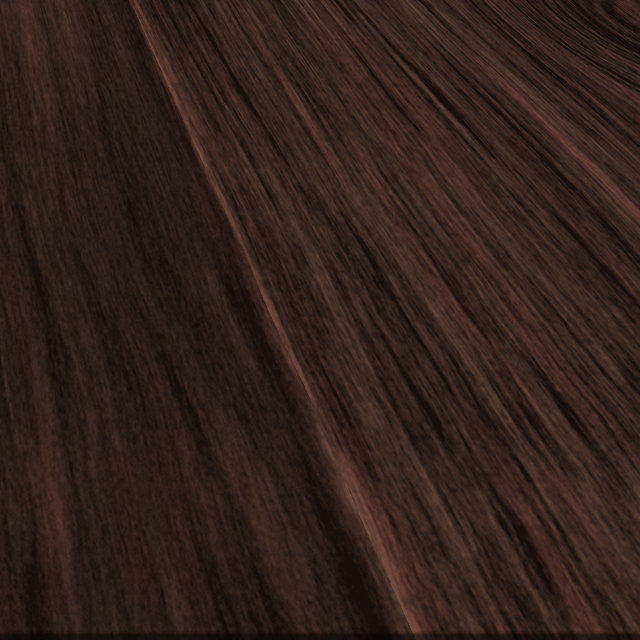
This texture is drawn by a Shadertoy shader. Its source:

```glsl
// Dark walnut planks seen in perspective, with a raised light seam and flowing grain.

const vec3 DARK_WOOD = vec3(0.08, 0.05, 0.042);
const vec3 LIGHT_WOOD = vec3(0.40, 0.274, 0.222);
const vec3 RED_TINT = vec3(1.05, 0.96, 0.97);
const vec2 VANISHING = vec2(-0.18, -0.85);  // measured from the top left, y down
const float SEAM = 0.45;                    // slope of the joint between planks
const float LEFT_TONE = 0.29;
const float RIGHT_TONE = 0.42;
const float STRIPE_FREQ = 48.0;
const float VEIN_FREQ = 125.0;
const float LINE_FREQ = 190.0;
const float FIBRE_FREQ = 360.0;
const float PORE_FREQ = 430.0;
const float WAVINESS = 0.018;

float hash(vec2 p) {
    return fract(sin(dot(p, vec2(127.1, 311.7))) * 43758.5);
}

float noise(vec2 p) {
    vec2 i = floor(p), f = fract(p);
    f = f * f * (3.0 - 2.0 * f);
    float low = mix(hash(i), hash(i + vec2(1, 0)), f.x);
    float high = mix(hash(i + vec2(0, 1)), hash(i + vec2(1, 1)), f.x);
    return mix(low, high, f.y);
}

// Noise centred on zero
float wave(vec2 p) {
    return noise(p) - 0.5;
}

// Soft elliptical spot
float blob(vec2 p, vec2 centre, vec2 radius) {
    vec2 q = (p - centre) / radius;
    return exp(-dot(q, q));
}

float ridge(float x, float centre, float width) {
    float q = (x - centre) / width;
    return exp(-q * q);
}

void mainImage(out vec4 fragColor, in vec2 fragCoord) {
    vec2 uv = fragCoord / iResolution.xy;
    float down = 1.0 - uv.y;

    // Fan coordinates: slope across the grain, depth along it
    float depth = down - VANISHING.y;
    float slope = (uv.x - VANISHING.x) / depth;
    float seamOffset = slope - SEAM + 0.004 * wave(vec2(depth * 6.0, 3.0));
    float right = smoothstep(-0.002, 0.002, seamOffset);
    float plank = step(0.0, seamOffset) * 7.3;

    // Bend the grain, and swell it into cathedral figures
    float across = slope + WAVINESS * wave(vec2(slope * 7.0 + plank, depth * 3.5));
    across += 0.004 * wave(vec2(slope * 25.0 + plank, depth * 12.0));
    vec2 fan = vec2(across, down);
    float figure = blob(fan, vec2(0.33, 0.38), vec2(0.06, 0.27));
    float knot = blob(fan, vec2(1.25, 0.03), vec2(0.13, 0.10));
    float ring = across + 0.06 * figure + 0.13 * knot + plank;

    // Grain layers, from broad to fine
    float stripe = wave(vec2(ring * STRIPE_FREQ, depth * 2.2));
    float vein = smoothstep(0.56, 0.85, noise(vec2(ring * VEIN_FREQ, depth * 4.0 + 9.0)));
    float line = wave(vec2(ring * LINE_FREQ, depth * 6.0 + 4.0));
    float fibre = wave(vec2((across + plank) * FIBRE_FREQ, depth * 24.0));
    float pore = wave(vec2(slope * PORE_FREQ, depth * 120.0));
    float speck = wave(uv * vec2(330.0, 290.0));
    float cloud = wave(vec2(slope * 9.0 + plank, depth * 5.0 + 2.0));

    float calm = 1.0 - 0.6 * figure;
    float tone = mix(LEFT_TONE, RIGHT_TONE, right);
    tone += calm * 0.28 * stripe;
    tone += calm * mix(0.16, 0.42, right) * line;
    tone -= calm * mix(0.10, 0.28, right) * (vein - 0.15);
    tone += mix(0.20, 0.32, right) * fibre;
    tone += mix(0.20, 0.28, right) * pore + 0.14 * speck;
    tone += 0.15 * cloud;

    // Broad dark and light areas
    tone -= 0.18 * figure * (0.7 + cloud);
    tone -= 0.16 * knot;
    tone -= 0.10 * right * ridge(slope, 0.50, 0.06) * ridge(down, 0.42, 0.2);
    tone -= 0.16 * blob(fan, vec2(0.92, 0.30), vec2(0.04, 0.12));
    tone += 0.14 * blob(uv, vec2(0.03, 0.97), vec2(0.12, 0.15));
    tone += 0.10 * ridge(across, 0.80, 0.08) * (1.0 - down);

    // Bright streaks in the right plank and near the left border
    tone += 0.34 * ridge(across, 0.99, 0.011) * smoothstep(0.04, 0.14, down);
    tone += 0.20 * ridge(across, 0.85, 0.005);
    tone += 0.22 * ridge(across, 0.155, 0.007) * smoothstep(0.4, 0.9, down);

    // Light bevel of the seam with the shadow at its left
    float bevelWidth = mix(0.007, 0.015, smoothstep(0.4, 1.0, down));
    float bevel = ridge(seamOffset, 0.0, bevelWidth);
    float worn = 1.0 - 0.6 * ridge(down, 0.41, 0.07);
    float shadow = ridge(seamOffset, -0.03, 0.012) * smoothstep(0.34, 0.5, down);
    tone -= 0.20 * shadow;
    tone += bevel * worn * (0.42 + 0.3 * fibre + 0.2 * cloud);

    // Wood color with reddish bands and a dark lower edge
    vec3 color = mix(DARK_WOOD, LIGHT_WOOD, clamp(tone, 0.03, 1.1));
    float redness = smoothstep(0.45, 0.75, noise(vec2(ring * 60.0, depth * 3.0 + 20.0)));
    color *= mix(vec3(1.0), RED_TINT, redness);
    color *= mix(0.5, 1.0, smoothstep(0.006, 0.016, uv.y));
    fragColor = vec4(color, 1.0);
}
```
